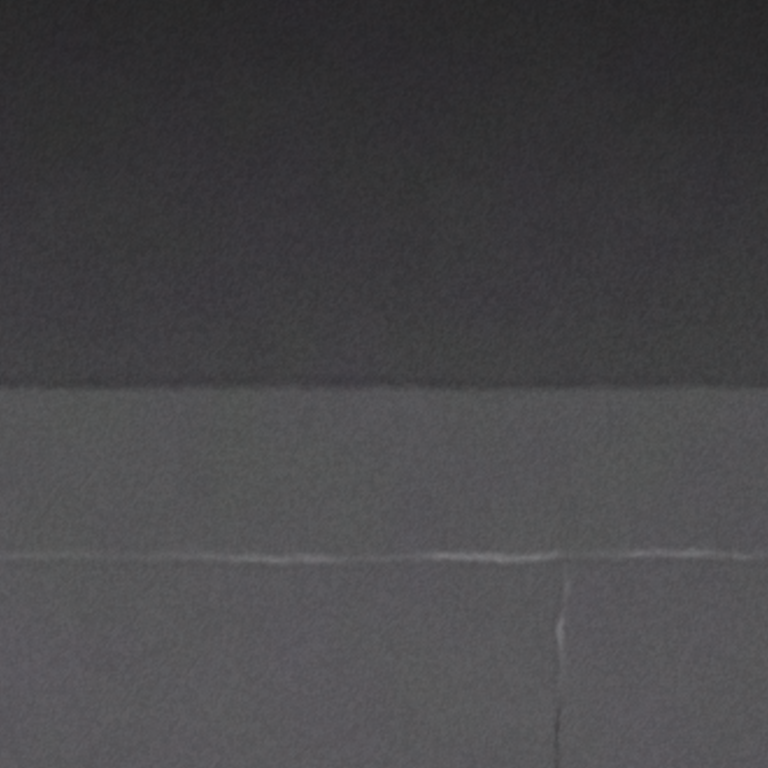
Write a three.js fragment shader that draws this texture.

```glsl
// Dim concrete wall above a paler ledge, with a worn horizontal seam and a short vertical crack.
#define EDGE_Y 0.4945
#define EDGE_SOFT 0.0085
#define SEAM_Y 0.2760
#define SEAM_WIDTH 0.0056
#define CRACK_X 0.7325
#define CRACK_WIDTH 0.0046
#define GRAIN 0.056
#define MOTTLE 0.016
#define TINT 0.020

varying vec2 vUv;

float hash(vec2 p) {
  vec3 q = fract(vec3(p.xyx) * 0.1031);
  q += dot(q, q.yzx + 33.33);
  return fract((q.x + q.y) * q.z);
}

float noise(vec2 p) {
  vec2 i = floor(p);
  vec2 f = fract(p);
  f = f * f * (3.0 - 2.0 * f);
  float low = mix(hash(i), hash(i + vec2(1.0, 0.0)), f.x);
  float high = mix(hash(i + vec2(0.0, 1.0)), hash(i + vec2(1.0, 1.0)), f.x);
  return mix(low, high, f.y);
}

float fbm(vec2 p) {
  float sum = 0.0;
  float gain = 0.5;
  for (int i = 0; i < 4; i++) {
    sum += gain * noise(p);
    p = mat2(0.8, 0.6, -0.6, 0.8) * p * 2.03 + 17.0;
    gain *= 0.5;
  }
  return sum / 0.9375;
}

float bell(float d, float width) {
  return exp(-d * d / (width * width));
}

// Smooth bump that rises over a..b and falls over c..d
float span(float x, float a, float b, float c, float d) {
  return smoothstep(a, b, x) * (1.0 - smoothstep(c, d, x));
}

vec3 surface(vec2 p) {
  float up = clamp((p.y - EDGE_Y) / (1.0 - EDGE_Y), 0.0, 1.0);
  vec3 wall = mix(vec3(0.262, 0.258, 0.269), vec3(0.164, 0.160, 0.167), up);
  wall -= 0.010 * up * smoothstep(0.7, 1.0, p.x);
  vec3 ledge = mix(vec3(0.350, 0.344, 0.357), vec3(0.328, 0.328, 0.333),
                   smoothstep(0.05, EDGE_Y, p.y));
  ledge -= 0.007 * smoothstep(0.75, 1.0, p.x);

  // Ragged soft border with a faint shadow above it
  float ragged = 0.003 * (noise(vec2(p.x * 14.0, 3.0)) - 0.5)
               + 0.004 * (noise(p * vec2(110.0, 160.0)) - 0.5);
  float d = p.y - EDGE_Y - ragged;
  vec3 col = mix(ledge, wall, smoothstep(-EDGE_SOFT, EDGE_SOFT, d));
  col -= 0.012 * bell(d - 0.007, 0.009) * (0.5 + noise(vec2(p.x * 18.0, 6.0)));
  return col;
}

// Positive where the seam is worn pale, negative in its shadow
float seam(vec2 p) {
  float y = SEAM_Y - 0.004 * bell(p.x - 0.39, 0.10) - 0.002 * bell(p.x - 0.66, 0.05)
          + 0.004 * bell(p.x - 0.84, 0.10) + 0.004 * (noise(vec2(p.x * 36.0, 8.0)) - 0.5)
          + 0.003 * (noise(p * vec2(100.0, 140.0)) - 0.5);
  float wear = 0.028 + 0.042 * span(p.x, 0.24, 0.29, 0.40, 0.47)
             + 0.075 * span(p.x, 0.52, 0.59, 0.69, 0.75)
             + 0.055 * span(p.x, 0.78, 0.85, 0.93, 1.02);
  wear *= 0.35 + 0.8 * noise(vec2(p.x * 42.0, 2.0)) + 0.5 * noise(p * vec2(120.0, 160.0));
  float d = p.y - y;
  return wear * bell(d, SEAM_WIDTH) - 0.010 * bell(d + 0.011, 0.006);
}

// Pale chipped line that darkens towards its foot
float crack(vec2 p) {
  float x = CRACK_X + 0.006 * smoothstep(0.19, 0.24, p.y)
          - 0.008 * (1.0 - smoothstep(0.02, 0.13, p.y))
          - 0.003 * bell(p.y - 0.175, 0.03) + 0.003 * (noise(vec2(p.y * 40.0, 5.0)) - 0.5)
          + 0.003 * (noise(p * vec2(140.0, 110.0)) - 0.5);
  float d = p.x - x;
  float pale = 0.040 * span(p.y, 0.08, 0.14, 0.24, 0.268)
             + 0.050 * bell(p.y - 0.180, 0.025);
  pale *= 0.5 + noise(vec2(p.y * 60.0, 9.0));
  float dark = 0.055 * (1.0 - smoothstep(0.05, 0.11, p.y)) * (0.6 + 0.8 * noise(vec2(p.y * 50.0, 4.0)));
  float shade = 0.016 * span(p.y, 0.05, 0.12, 0.25, 0.27);
  return pale * bell(d, CRACK_WIDTH) - dark * bell(d, 0.0036)
       - shade * bell(d + 0.008, 0.005);
}

void main() {
  vec2 p = vUv;
  vec3 col = surface(p) + seam(p) + crack(p);

  // Slanted grain, broad mottling and faint colour drift
  vec2 q = mat2(0.8, 0.6, -0.6, 0.8) * p;
  float grain = 0.55 * noise(q * vec2(250.0, 170.0) + 300.0) + 0.45 * noise(p * 330.0 + 31.0) - 0.5;
  col += GRAIN * grain * mix(1.0, 0.7, smoothstep(EDGE_Y, 1.0, p.y));
  col += MOTTLE * (fbm(p * 15.0 + 4.0) - 0.5);
  float drift = fbm(p * 13.0 + 50.0) - 0.5;
  float speck = noise(p * 110.0 + 70.0) - 0.5;
  col += TINT * drift * vec3(0.3, -0.5, 1.0) + 0.4 * TINT * speck * vec3(1.0, -0.3, -0.5);

  gl_FragColor = vec4(col, 1.0);
}
```
